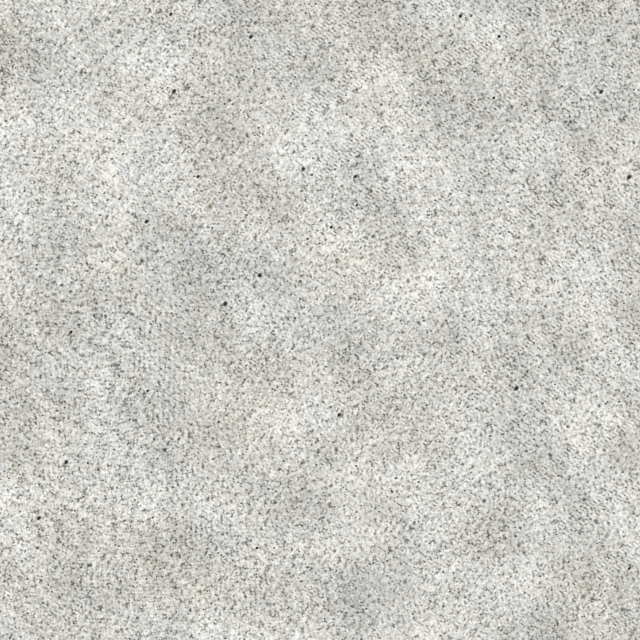
This texture is drawn by a WebGL 2 fragment shader. Its source:

```glsl
#version 300 es
precision highp float;
// Pale speckled stone: fine salt-and-pepper grain over soft slanted blotches,
// with faint warm and cool stains and scattered dark specks of two sizes.
// Layers of turned value noise, plus jittered grids for the specks.

uniform vec2 u_resolution;
out vec4 fragColor;

float hash(vec2 p) {
    return fract(sin(dot(p, vec2(127.1, 311.7))) * 43758.5453);
}

vec2 turn(vec2 p, float angle) {
    float c = cos(angle), s = sin(angle);
    return vec2(c * p.x - s * p.y, s * p.x + c * p.y);
}

// Smooth value noise, centred on zero
float noise(vec2 p) {
    vec2 cell = floor(p);
    vec2 f = fract(p);
    f = f * f * (3.0 - 2.0 * f);
    float low = mix(hash(cell), hash(cell + vec2(1.0, 0.0)), f.x);
    float high = mix(hash(cell + vec2(0.0, 1.0)), hash(cell + vec2(1.0, 1.0)), f.x);
    return mix(low, high, f.y) - 0.5;
}

// Cloudy patches stretched along a steep falling diagonal
float blotches(vec2 p) {
    vec2 slanted = turn(p, -0.47);
    float sum = 0.0;
    float weight = 0.5;
    vec2 scale = vec2(19.0, 10.0);
    for (int i = 0; i < 3; i++) {
        sum += weight * noise(slanted * scale + 17.3 * float(i));
        scale *= vec2(1.7, 1.9);
        weight *= 0.7;
    }
    // Faint level streaks
    return sum + 0.2 * noise(p * vec2(6.0, 19.0) + 41.0);
}

// Fine mineral grain with a longer dark tail
float grain(vec2 p) {
    float g = 0.62 * noise(turn(p, 0.6) * 370.0) + 0.42 * noise(turn(p, 1.1) * 255.0 + 63.0);
    float dark = min(g, 0.0);
    return 0.385 * g - 1.25 * dark * dark;
}

// Coverage of slightly elongated dark specks, one at most per grid cell
float specks(vec2 p, float count, float share, float smallest, float largest) {
    vec2 grid = p * count;
    vec2 cell = floor(grid);
    vec2 centre = 0.25 + 0.5 * vec2(hash(cell + 3.7), hash(cell + 9.1));
    vec2 d = turn((fract(grid) - centre) / count, -0.8) * vec2(1.0, 1.35);
    float radius = mix(smallest, largest, hash(cell + 21.5));
    float present = step(1.0 - share, hash(cell + 5.3));
    return present * (1.0 - smoothstep(0.3 * radius, 1.3 * radius, length(d)));
}

void main() {
    vec2 p = gl_FragCoord.xy / u_resolution.y;

    // Stone body
    float tone = 0.811 + 0.175 * blotches(p) + grain(p);
    vec3 colour = tone + vec3(0.005, 0.001, -0.021);

    // Warm and cool stains, broad and granular
    float warmth = 0.5 * noise(p * 12.0 + 80.0) + 0.8 * noise(turn(p, 0.3) * 140.0 + 29.0);
    colour += warmth * vec3(0.022, 0.003, -0.028);

    // Fine pepper, then sparse larger specks
    float pepper = specks(turn(p, 0.5), 80.0, 0.07, 0.0016, 0.0030);
    colour = mix(colour, vec3(0.35, 0.35, 0.33), 0.75 * pepper);
    float chips = specks(p, 24.0, 0.06, 0.0024, 0.0048);
    colour = mix(colour, vec3(0.15, 0.15, 0.14), 0.9 * chips);

    fragColor = vec4(clamp(colour, 0.0, 0.98), 1.0);
}
```
